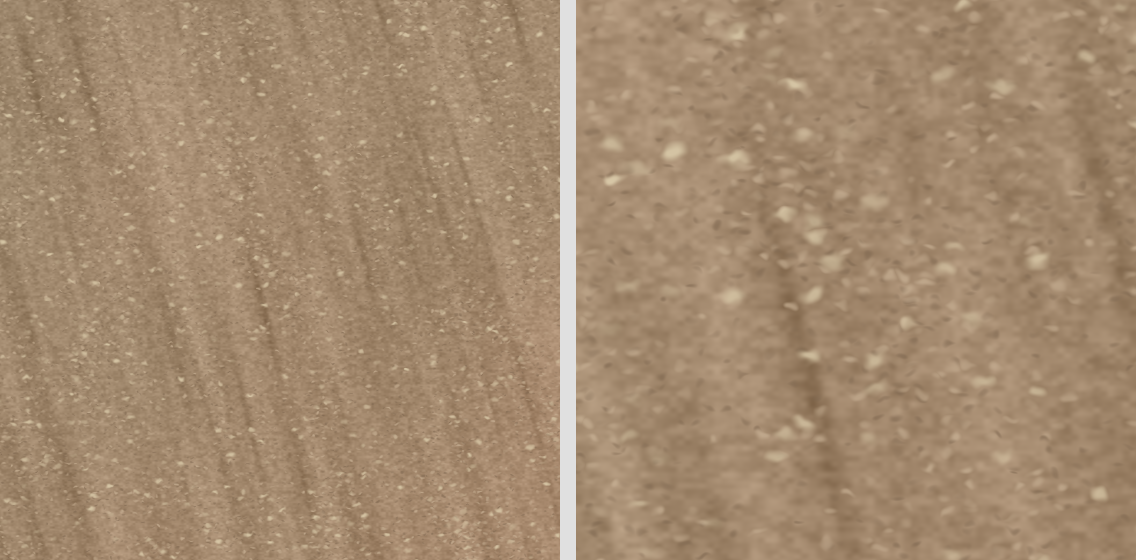
Left, the full canvas; right, a detail of the centre.
This texture is drawn by a Shadertoy shader. Its source:

```glsl
float hash(vec2 p) {
    vec3 q = fract(p.xyx * vec3(0.1031, 0.1030, 0.0973));
    q += dot(q, q.yzx + 33.33);
    return fract((q.x + q.y) * q.z);
}

float noise(vec2 p) {
    vec2 cell = floor(p), f = fract(p);
    f = f * f * (3.0 - 2.0 * f);
    float low = mix(hash(cell), hash(cell + vec2(1, 0)), f.x);
    float high = mix(hash(cell + vec2(0, 1)), hash(cell + vec2(1, 1)), f.x);
    return mix(low, high, f.y);
}

// Slanted frame: x runs across the furrows, y along them
vec2 furrowSpace(vec2 p) {
    float across = p.x + 0.27 * p.y + 0.008 * sin(p.y * 5.0 + p.x * 3.0);
    return vec2(across, p.y);
}

// Scattered soft ellipses, denser in some furrows and patches
float flecks(vec2 p, vec2 grid, float density, float seed) {
    vec2 q = p * grid, home = floor(q);
    float cover = 0.0;
    for (int y = -1; y <= 1; y++)
    for (int x = -1; x <= 1; x++) {
        vec2 cell = home + vec2(x, y);
        vec2 key = cell + seed;
        vec2 jitter = vec2(hash(key + 11.3), hash(key + 47.7));
        vec2 center = cell + 0.1 + 0.8 * jitter;
        vec2 lane = furrowSpace(center / grid);
        float crowd = noise(lane * vec2(26.0, 5.0) + 9.0) * noise(center / grid * 19.0 + 70.0);
        if (hash(key + 83.1) > density * (0.25 + 3.0 * crowd)) continue;

        float angle = 1.8 * (hash(key + 21.9) - 0.5);
        float c = cos(angle), s = sin(angle);
        vec2 d = mat2(c, -s, s, c) * (q - center);
        vec2 radius = vec2(0.30 + 0.24 * hash(key + 5.5), 0.26 + 0.18 * hash(key + 61.2));
        float strength = 0.25 + 0.75 * hash(key + 37.4);
        cover = max(cover, strength * smoothstep(1.1, 0.15, length(d / radius)));
    }
    return cover;
}

void mainImage(out vec4 fragColor, in vec2 fragCoord) {
    vec2 uv = fragCoord / iResolution.y;
    vec2 lane = furrowSpace(uv);

    // Soil with broad warm and grey-green patches
    vec3 color = vec3(0.640, 0.537, 0.430);
    float patches = noise(uv * vec2(4.0, 3.0) + 3.0) - 0.5;
    color += patches * vec3(0.048, 0.030, 0.032);
    color += vec3(0.018, 0.004, 0.002) * (uv.x - uv.y);

    // Soft ridges and thin dark furrows
    float ridges = noise(lane * vec2(26.0, 2.5)) + 0.7 * noise(lane * vec2(70.0, 6.0) + 30.0) - 0.85;
    color += 0.066 * ridges;
    float groove = pow(0.5 + 0.5 * sin(lane.x * 75.0 + 1.5 * sin(lane.x * 13.0)), 14.0);
    color -= 0.055 * groove * smoothstep(0.25, 0.85, noise(lane * vec2(12.0, 7.0) + 50.0));

    // Fine grain, slightly wider than tall
    float grain = noise(uv * vec2(120.0, 190.0)) + 0.8 * noise(uv * vec2(230.0, 310.0) + 19.0) - 0.9;
    color += 0.074 * grain;

    // Dark crumbs, faint chaff and bright stubble with ragged outlines
    vec2 ragged = uv + 0.004 * (vec2(noise(uv * 170.0), noise(uv * 170.0 + 40.0)) - 0.5);
    float crumbs = flecks(ragged, vec2(100.0, 150.0), 0.27, 100.0);
    float chaff = flecks(ragged, vec2(80.0, 112.0), 0.30, 300.0);
    float stubble = flecks(ragged, vec2(50.0, 72.0), 0.16, 500.0);
    color = mix(color, vec3(0.49, 0.40, 0.31), 0.55 * crumbs);
    color = mix(color, vec3(0.78, 0.69, 0.58), 0.75 * chaff);
    color = mix(color, vec3(0.86, 0.80, 0.67), 0.88 * stubble);

    fragColor = vec4(color, 1.0);
}
```
